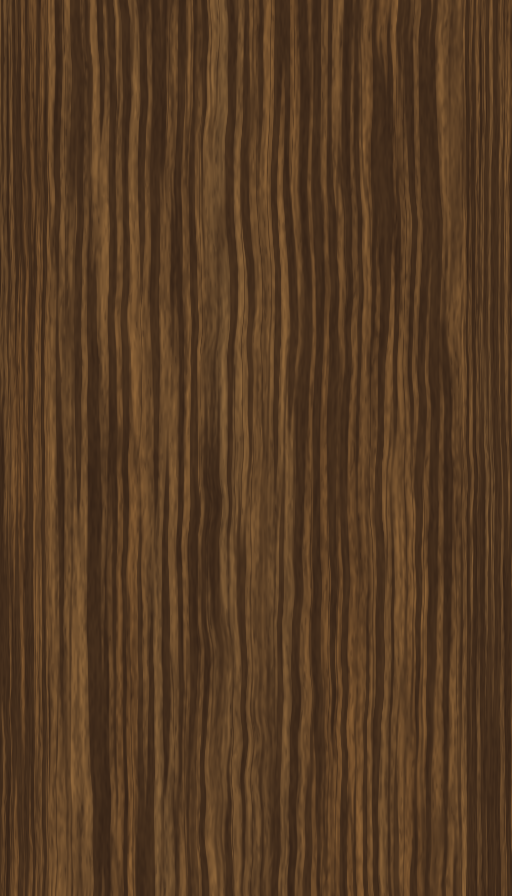
Reproduce this texture procedurally as a Shadertoy shader.

```glsl
// Dark zebrano wood veneer: fine wavy vertical grain bands with fibres.
#define BAND_COUNT 38.0     // regular bands across the width
#define BAND_FREQ 98.0      // irregular bands across the width
#define BAND_STRETCH 2.0    // changes along a band per canvas width
#define LIGHT_LEVEL 0.452   // lower gives more light wood
#define BAND_SOFTNESS 0.052
#define WAVE_SIZE 0.012
#define EDGE_WIDTH 0.10     // zone of tighter grain at both sides
#define EDGE_SQUEEZE 0.8
#define FIBRE_CONTRAST 0.82
#define DARK_WOOD vec3(0.236, 0.157, 0.097)
#define LIGHT_WOOD vec3(0.490, 0.347, 0.198)

float hash(vec2 p) {
    vec3 q = fract(vec3(p.xyx) * 0.1031);
    q += dot(q, q.yzx + 33.33);
    return fract((q.x + q.y) * q.z);
}

// Smooth random value along one vertical track, with its own phase.
float track(float column, float y) {
    y += 40.0 + 37.0 * hash(vec2(column, 7.0));
    float cell = floor(y);
    float t = smoothstep(0.0, 1.0, y - cell);
    return mix(hash(vec2(column, cell)), hash(vec2(column, cell + 1.0)), t);
}

// Noise whose neighbouring tracks are staggered, so no rows show.
float grainNoise(vec2 p) {
    p.x += 100.0;
    float column = floor(p.x);
    float t = smoothstep(0.0, 1.0, p.x - column);
    return mix(track(column, p.y), track(column + 1.0, p.y), t);
}

// Bends the grain sideways, unevenly, and tightens it near the sides.
vec2 bendGrain(vec2 p) {
    float slow = grainNoise(vec2(p.x * 5.0, p.y * 4.0 + 9.0)) - 0.5;
    float quick = grainNoise(vec2(p.x * 12.0 + 31.0, p.y * 14.0)) - 0.5;
    float unrest = 0.35 + 0.8 * grainNoise(vec2(p.x * 7.0 + 60.0, p.y));
    float left = max(EDGE_WIDTH - p.x, 0.0);
    float right = max(p.x - 1.0 + EDGE_WIDTH, 0.0);
    p.x += WAVE_SIZE * (0.8 * slow + 0.75 * unrest * quick);
    p.x += EDGE_SQUEEZE * (right - left);
    return p;
}

void mainImage(out vec4 fragColor, in vec2 fragCoord) {
    vec2 p = fragCoord / iResolution.x;
    vec2 g = bendGrain(p);

    // Regular rings, split and joined by irregular bands.
    float drift = 1.4 * grainNoise(g * vec2(9.0, 0.7) + vec2(200.0, 0.0));
    float ring = 0.5 + 0.5 * sin(6.2832 * (g.x * BAND_COUNT + drift));
    float narrow = grainNoise(g * vec2(BAND_FREQ, BAND_STRETCH));
    float broad = grainNoise(g * vec2(45.0, 1.0) + vec2(150.0, 3.0));
    float band = 0.27 * ring + 0.61 * narrow + 0.12 * broad;
    float light = smoothstep(LIGHT_LEVEL - BAND_SOFTNESS, LIGHT_LEVEL + BAND_SOFTNESS, band);

    // Thin dark veins split some of the light bands.
    float vein = abs(grainNoise(g * vec2(60.0, 1.5) + vec2(300.0, 5.0)) - 0.5);
    light *= 1.0 - 0.6 * (1.0 - smoothstep(0.01, 0.08, vein));

    // Fibres and short pores.
    float fibre = 0.55 * grainNoise(g * vec2(210.0, 12.0) + vec2(500.0, 0.0))
                + 0.45 * grainNoise(g * vec2(290.0, 60.0) + vec2(900.0, 0.0));
    float pore = smoothstep(0.75, 0.95, grainNoise(g * vec2(250.0, 40.0) + vec2(1300.0, 0.0)));
    float bandTone = grainNoise(g * vec2(62.0, 2.4) + vec2(700.0, 2.0)) - 0.5;

    float lightTone = 0.66 + 0.42 * bandTone + 0.9 * (band - 0.6)
                    + FIBRE_CONTRAST * (fibre - 0.5) - 0.16 * pore;
    float darkTone = 0.085 + 0.18 * bandTone + 0.4 * FIBRE_CONTRAST * (fibre - 0.5);
    float tone = mix(darkTone, lightTone, light);

    // The sides are a little darker.
    float side = min(p.x, 1.0 - p.x);
    tone -= 0.08 * (1.0 - smoothstep(0.0, EDGE_WIDTH, side)) * light;

    vec3 wood = mix(DARK_WOOD, LIGHT_WOOD, clamp(tone, -0.1, 1.25));
    float warmth = grainNoise(g * vec2(16.0, 0.7) + vec2(1700.0, 0.0)) - 0.5;
    wood *= 1.0 + warmth * light * vec3(0.05, -0.01, -0.10);
    fragColor = vec4(wood, 1.0);
}
```
